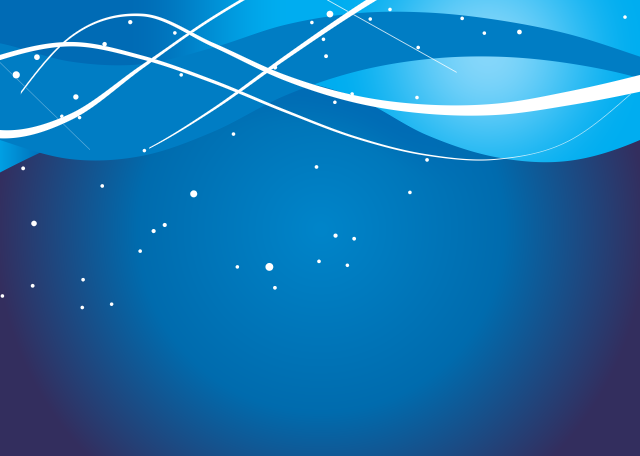
Give the GLSL for this background, as a WebGL 1 fragment shader.

```glsl
precision highp float;
// Blue wave backdrop: flowing bands, white ribbons and scattered dots over a radial glow.

uniform vec2 u_resolution;

// Lengths: the canvas is 7.68 wide, x runs right and y runs down from the top.
const float WIDTH = 7.68;
const float KNOT_STEP = WIDTH / 9.0;

const vec3 CORE = vec3(0.00, 0.52, 0.79);
const vec3 BODY = vec3(0.00, 0.42, 0.68);
const vec3 CORNER = vec3(0.20, 0.18, 0.37);
const vec3 DEEP = vec3(0.00, 0.42, 0.71);
const vec3 BAND = vec3(0.00, 0.49, 0.77);
const vec3 CYAN = vec3(0.00, 0.68, 0.94);
const vec3 PALE = vec3(0.52, 0.84, 0.98);
const vec3 WHITE = vec3(1.0);

const vec2 GLOW_CENTRE = vec2(3.85, 2.75);
const float GLOW_INNER = 2.2;
const float GLOW_OUTER = 3.9;
const vec2 LIGHT_CENTRE = vec2(5.85, 0.65);
const float LIGHT_RADIUS = 1.9;
const int DOT_COUNT = 48;
const float DOT_DEPTH = 3.65;

float pixel;

float hash(float n) {
  return fract(sin(n * 12.9898 + 4.137) * 43758.545);
}

// Cubic interpolation weights for four knots at signed distances d.
vec4 weights(vec4 d) {
  d = min(abs(d), 2.0);
  vec4 inner = (1.5 * d - 2.5) * d * d + 1.0;
  vec4 outer = ((-0.5 * d + 2.5) * d - 4.0) * d + 2.0;
  return mix(inner, outer, step(1.0, d));
}

// Smooth height at x through twelve evenly spaced knots, the first one left of the canvas.
float curve(float x, vec4 a, vec4 b, vec4 c) {
  vec4 d = x / KNOT_STEP + 1.0 - vec4(0.0, 1.0, 2.0, 3.0);
  return dot(a, weights(d)) + dot(b, weights(d - 4.0)) + dot(c, weights(d - 8.0));
}

// Coverage from a signed distance, positive inside.
float cover(float d) {
  return clamp(d / pixel + 0.5, 0.0, 1.0);
}

float stroke(float offset, float slope, float halfWidth) {
  float d = abs(offset) * inversesqrt(1.0 + slope * slope);
  return cover(halfWidth - d) * min(1.0, 2.0 * halfWidth / pixel);
}

float ribbon(vec2 p, vec4 a, vec4 b, vec4 c, float halfWidth) {
  float y = curve(p.x, a, b, c);
  float slope = (curve(p.x + 0.01, a, b, c) - y) / 0.01;
  return stroke(p.y - y, slope, halfWidth);
}

vec3 skyColour(vec2 p) {
  float right = smoothstep(1.5, 3.5, p.x);
  float left = smoothstep(0.7, -0.3, p.x) * step(1.2, p.y);
  vec3 col = mix(DEEP, CYAN, max(right, left));
  return mix(col, PALE, smoothstep(LIGHT_RADIUS, 0.0, distance(p, LIGHT_CENTRE)));
}

vec3 bodyColour(vec2 p, float depth) {
  float r = distance(p, GLOW_CENTRE);
  vec3 col = mix(CORE, BODY, clamp(r / GLOW_INNER, 0.0, 1.0));
  col = mix(col, CORNER, clamp((r - GLOW_INNER) / (GLOW_OUTER - GLOW_INNER), 0.0, 1.0));
  float crest = smoothstep(0.6, 0.0, depth) * smoothstep(2.4, 0.6, abs(p.x - 3.9));
  return mix(col, DEEP, crest);
}

float ribbons(vec2 p) {
  float along = p.x / WIDTH;
  float broad = ribbon(p, vec4(2.70, 1.45, 0.44, 0.18), vec4(0.54, 0.93, 1.19, 1.31),
    vec4(1.31, 1.18, 1.00, 0.78), 0.008 + 0.09 * pow(along, 1.6)) * cover(p.x - 0.25);
  float falling = ribbon(p, vec4(1.05, 0.69, 0.53, 0.69), vec4(0.98, 1.33, 1.65, 1.86),
    vec4(1.91, 1.69, 1.03, 0.20), mix(0.03, 0.004, min(p.x / 6.4, 1.0)));
  float rising = ribbon(p, vec4(1.30, 1.61, 1.40, 0.80), vec4(0.21, -0.27, -0.60, -0.90),
    vec4(-1.2, -1.5, -1.8, -2.1), mix(0.05, 0.016, min(p.x / 2.0, 1.0)));
  float climbing = ribbon(p, vec4(2.50, 2.40, 2.15, 1.82), vec4(1.31, 0.70, 0.12, -0.40),
    vec4(-0.9, -1.4, -1.9, -2.4), mix(0.006, 0.035, clamp((p.x - 1.8) / 2.7, 0.0, 1.0)));
  climbing *= cover(p.x - 1.79);
  // Two hairlines
  float hair = stroke(p.y - 0.56 * (p.x - 3.93), 0.56, 0.005) * cover(5.48 - p.x);
  hair = max(hair, 0.5 * stroke(p.y - 0.75 - 0.97 * p.x, 0.97, 0.004) * cover(1.08 - p.x));
  return max(max(max(broad, falling), max(rising, climbing)), hair);
}

// Dots thin out downwards and gather to the left.
float dots(vec2 p) {
  float ink = 0.0;
  for (int i = 0; i < DOT_COUNT; i++) {
    float n = float(i);
    float fall = pow(hash(n + 0.3), 1.4);
    float x = fract(n * 0.618034 + 0.05) * WIDTH * mix(1.0, 0.48, fall);
    float radius = 0.021 + 0.029 * pow(hash(n + 71.0), 4.0);
    ink = max(ink, cover(radius - distance(p, vec2(x, 0.08 + DOT_DEPTH * fall))));
  }
  return ink;
}

void main() {
  pixel = WIDTH / u_resolution.x;
  vec2 p = vec2(gl_FragCoord.x, u_resolution.y - gl_FragCoord.y) * pixel;

  // Edges of the body and of the band crossing it
  float bodyTop = curve(p.x, vec4(2.55, 2.07, 1.66, 1.30), vec4(1.06, 0.96, 1.17, 1.62), vec4(1.89, 1.93, 1.68, 1.20));
  float bandTop = curve(p.x, vec4(0.40, 0.52, 0.74, 0.77), vec4(0.57, 0.30, 0.16, 0.15), vec4(0.24, 0.41, 0.68, 0.98));
  float bandEnd = curve(p.x, vec4(1.35, 1.68, 1.91, 1.87), vec4(1.58, 1.15, 0.86, 0.71), vec4(0.68, 0.76, 0.94, 1.25));

  vec3 col = mix(skyColour(p), bodyColour(p, p.y - bodyTop), cover(p.y - bodyTop));
  col = mix(col, BAND, cover(p.y - bandTop) * cover(bandEnd - p.y));
  col = mix(col, WHITE, max(ribbons(p), dots(p)));
  gl_FragColor = vec4(col, 1.0);
}
```
